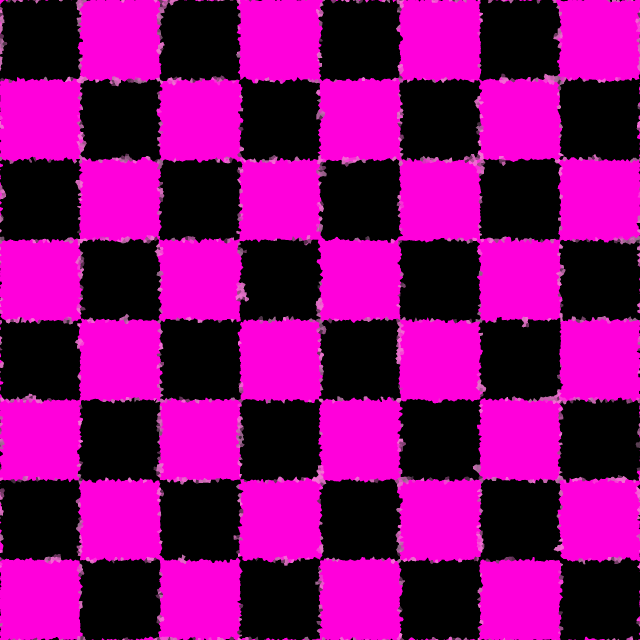
This pattern is drawn by a WebGL 2 fragment shader. Its source:

```glsl
#version 300 es
precision highp float;

uniform vec2 u_resolution;
out vec4 fragColor;

const vec3 MAGENTA = vec3(1.0, 0.0, 0.86);
const vec3 BLACK = vec3(0.0);
const vec3 PALE_PINK = vec3(0.95, 0.47, 0.83);
const vec3 DUSTY_GREY = vec3(0.58, 0.42, 0.54);

const float SQUARES = 8.0;     // checks across and down
const float FLAKES = 200.0;    // flake cells across and down
const int SAMPLES = 3;         // antialiasing samples per axis

// Integer hash of a lattice cell that wraps after "period" cells.
vec2 hash2(vec2 cell, float period, uint seed) {
    uvec2 v = uvec2(mod(cell, period)) + uvec2(seed * 1013u, seed * 7919u);
    v = v * 1664525u + 1013904223u;
    v.x += v.y * 1664525u;
    v.y += v.x * 1664525u;
    v ^= v >> 16u;
    v.x += v.y * 1664525u;
    v.y += v.x * 1664525u;
    v ^= v >> 16u;
    return vec2(v & 65535u) / 65535.0;
}

// Two channels of smooth value noise, periodic over the canvas.
vec2 noise2(vec2 uv, float period, uint seed) {
    vec2 p = uv * period;
    vec2 cell = floor(p);
    vec2 f = fract(p);
    f = f * f * (3.0 - 2.0 * f);
    vec2 low = mix(hash2(cell, period, seed),
                   hash2(cell + vec2(1.0, 0.0), period, seed), f.x);
    vec2 high = mix(hash2(cell + vec2(0.0, 1.0), period, seed),
                    hash2(cell + vec2(1.0, 1.0), period, seed), f.x);
    return mix(low, high, f.y);
}

// Nearest flake: xy is its site on the canvas, zw its random values.
vec4 nearestFlake(vec2 uv, float count) {
    vec2 p = uv * count;
    vec2 base = floor(p);
    vec2 nearestSite = p;
    vec2 nearestCell = base;
    float nearest = 1e3;
    for (int y = -1; y <= 1; y++) {
        for (int x = -1; x <= 1; x++) {
            vec2 cell = base + vec2(x, y);
            vec2 site = cell + hash2(cell, count, 1u);
            vec2 offset = site - p;
            float d = dot(offset, offset);
            if (d < nearest) {
                nearest = d;
                nearestSite = site;
                nearestCell = cell;
            }
        }
    }
    return vec4(nearestSite / count, hash2(nearestCell, count, 2u));
}

// 1 on magenta squares, 0 on black ones.
float checker(vec2 uv, float count) {
    vec2 cell = floor(uv * count);
    return 1.0 - mod(cell.x + cell.y, 2.0);
}

// Distance to the closest line between squares.
float edgeDistance(vec2 uv, float count) {
    vec2 d = abs(fract(uv * count + 0.5) - 0.5) / count;
    return min(d.x, d.y);
}

vec3 wornChecks(vec2 uv) {
    // Each flake takes one colour, so the square borders become jagged.
    vec4 flake = nearestFlake(uv, FLAKES);
    vec2 wobble = (noise2(flake.xy, 96.0, 3u) - 0.5) * 0.004;
    vec2 site = flake.xy + wobble;
    float lit = checker(site, SQUARES);
    vec3 paint = mix(BLACK, MAGENTA, lit);

    // Chips hug the borders and spread in a few worn spots.
    vec2 wear = noise2(flake.xy, 56.0, 4u);
    float reach = 0.0016 * flake.z + 0.009 * smoothstep(0.68, 0.95, wear.x);
    reach *= mix(1.0, 0.55, lit);
    float chipped = step(edgeDistance(site, SQUARES), reach);

    // Faded pigment with soft shading inside the chips.
    float shade = noise2(uv, 160.0, 5u).x;
    float greyness = smoothstep(0.45, 0.9, 0.6 * wear.y + 0.4 * shade);
    vec3 chip = mix(PALE_PINK, DUSTY_GREY, greyness);
    float opacity = mix(0.45, 1.0, smoothstep(0.05, 0.6, flake.w));
    opacity *= mix(0.8, 1.0, shade);
    return mix(paint, chip, chipped * opacity);
}

void main() {
    vec3 sum = vec3(0.0);
    for (int y = 0; y < SAMPLES; y++) {
        for (int x = 0; x < SAMPLES; x++) {
            vec2 shift = (vec2(x, y) + 0.5) / float(SAMPLES) - 0.5;
            sum += wornChecks((gl_FragCoord.xy + shift) / u_resolution);
        }
    }
    fragColor = vec4(sum / float(SAMPLES * SAMPLES), 1.0);
}
```
